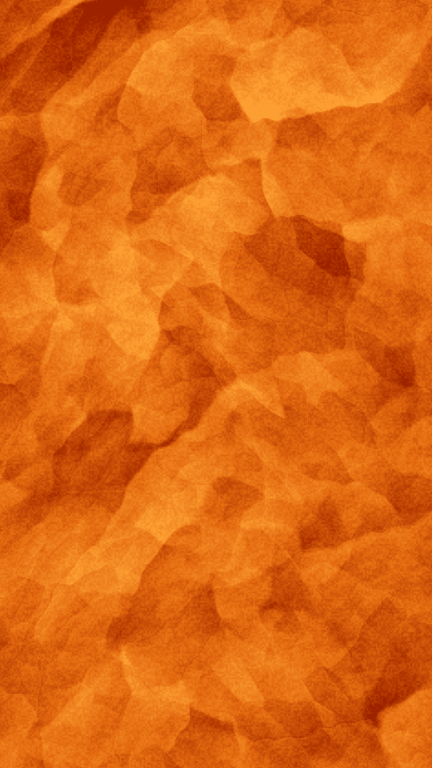
Give the GLSL for this texture, as a Shadertoy shader.

```glsl
// Crumpled orange paper: creased shards, soft folds and fine fibre grain.

vec3 hash3(vec2 c) {
    vec3 q = fract(c.xyx * vec3(0.1031, 0.1030, 0.0973));
    q += dot(q, q.yxz + 33.33);
    return fract((q.xxy + q.yzz) * q.zyx);
}

// Cellular noise: every cell is a tilted plane with straight, creased borders
float facets(vec2 p, float sharpness) {
    vec2 cell = floor(p), f = p - cell;
    float sum = 0.0, total = 0.0;
    float nearest = 9.0, second = 9.0, creaseTone = 0.0;
    for (int y = -2; y <= 2; y++)
    for (int x = -2; x <= 2; x++) {
        vec2 offset = vec2(x, y);
        vec3 h = hash3(cell + offset);
        vec3 k = hash3(cell + offset + 71.7);
        vec2 r = offset + h.xy - f;
        float d = length(r);

        // Few deep shadows, many lit planes, each with its own falloff
        float turn = k.y * 6.2832;
        float shade = 0.55 - 1.65 * h.z * h.z + 1.5 * dot(r, vec2(cos(turn), sin(turn)));
        float w = exp(-sharpness * d);
        sum += shade * w;
        total += w;

        if (d < nearest) {
            second = nearest;
            nearest = d;
            creaseTone = k.z - 0.45;
        } else {
            second = min(second, d);
        }
    }
    float crease = 1.3 * creaseTone * exp(-22.0 * (second - nearest));
    return sum / max(total, 1e-36) + crease;
}

// Turns the plane and squeezes it, so that cells become long shards
vec2 shard(vec2 p, float angle, float stretch) {
    float c = cos(angle), s = sin(angle);
    return vec2(c * p.x + s * p.y, c * p.y - s * p.x) * vec2(1.0 / stretch, stretch);
}

// Swings shard directions slowly and roughens their borders slightly
vec2 wrinkle(vec2 p) {
    p += 0.030 * sin(p.yx * vec2(9.0, 11.0) + vec2(0.7, 2.1));
    p += 0.004 * sin(p.yx * vec2(53.0, 47.0) + p * 23.0 + vec2(3.2, 0.4));
    return p + 0.0015 * sin(p.yx * vec2(137.0, 159.0) + p * 71.0);
}

float grain(vec2 p) {
    vec2 c = floor(p), f = smoothstep(0.0, 1.0, p - c);
    float low = mix(hash3(c).x, hash3(c + vec2(1, 0)).x, f.x);
    float high = mix(hash3(c + vec2(0, 1)).x, hash3(c + vec2(1, 1)).x, f.x);
    return mix(low, high, f.y) - 0.5;
}

void mainImage(out vec4 fragColor, in vec2 fragCoord) {
    vec2 uv = fragCoord / iResolution.xy;
    vec2 p = fragCoord / iResolution.y;
    vec2 q = wrinkle(p);

    // Creasing is busiest left of centre, calmer towards the corners
    vec2 fromHub = uv - vec2(0.4, 0.6);
    float crumple = 0.75 + 0.45 * exp(-6.0 * dot(fromHub, fromHub));

    // Large folds rise to the right; smaller ones cross them
    float tone = 0.40 * facets(shard(q, 0.55, 1.4) * 6.5 + 3.7, 60.0);
    tone += 0.35 * crumple * facets(shard(q, 1.15, 1.35) * 11.0 + 17.3, 55.0);
    tone += 0.25 * crumple * facets(shard(q, -0.5, 1.35) * 20.0 + 41.9, 40.0);
    tone += 0.13 * crumple * facets(shard(q, 0.8, 1.3) * 42.0 + 83.1, 24.0);

    // Broad uneven light with darker borders
    tone += 0.10 * sin(p.x * 9.0 + 2.0 * sin(p.y * 6.0)) + 0.08 * sin(p.y * 11.0 - p.x * 5.0);
    vec2 edge = abs(uv - 0.5) * 2.0;
    tone += 0.11 - 0.25 * pow(edge.x, 4.0) - 0.28 * pow(edge.y, 4.0);

    // Paper fibres
    tone += 0.46 * grain(p * 420.0) + 0.14 * grain(p * vec2(130.0, 330.0));

    vec3 shadow = vec3(0.68, 0.20, 0.0);
    vec3 paper = vec3(0.89, 0.41, 0.06);
    vec3 lit = vec3(0.98, 0.60, 0.18);
    vec3 color = tone < 0.0 ? mix(paper, shadow, min(-tone, 1.3))
                            : mix(paper, lit, min(tone, 1.1));
    fragColor = vec4(clamp(color, 0.0, 1.0), 1.0);
}
```
